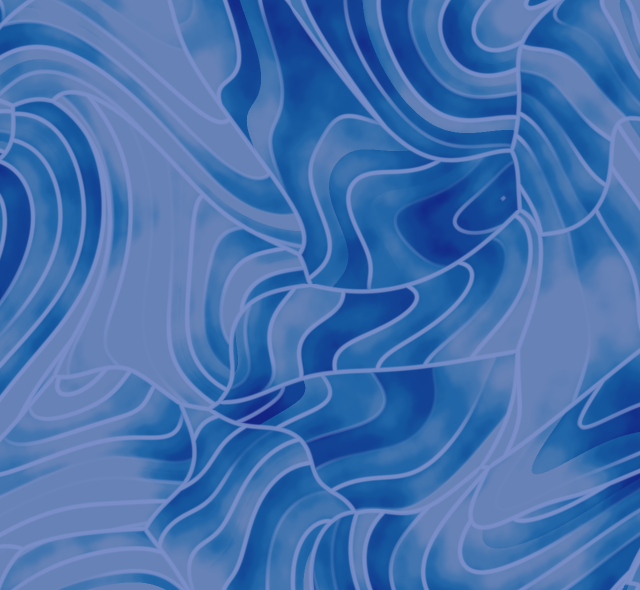
Give the GLSL for this pattern, as a Shadertoy shader.

```glsl
// Watercolour waves: flowing blue bands split by pale, tapering outlines.
// Layered sines bend the plane, cellular noise cuts it into locks, and each
// lock is filled with arcs whose bands take their own depth of blue.

const float CELLS = 3.1;          // locks per canvas height
const float STRANDS = 4.8;        // fewest arcs per lock width
const float STRAND_SPREAD = 2.4;  // extra arcs in the densest locks
const float LINE_WIDTH = 0.0031;  // half width, in canvas heights
const float SOFTNESS = 0.0024;    // outline blur, in canvas heights
const float WASH_SCALE = 8.0;     // frequency of the broad pigment wash
const float TONE_SHIFT = -0.15;   // negative is darker
const vec3 LINE_COLOR = vec3(0.48, 0.56, 0.79);
const vec3 BLUES[6] = vec3[6](
    vec3(0.07, 0.14, 0.52), vec3(0.07, 0.26, 0.58), vec3(0.08, 0.34, 0.62),
    vec3(0.13, 0.40, 0.66), vec3(0.26, 0.46, 0.69), vec3(0.40, 0.51, 0.715));
const float STOPS[6] = float[6](0.005, 0.04, 0.13, 0.28, 0.52, 0.82);

float hash1(vec2 p) {
    return fract(sin(dot(p, vec2(127.1, 311.7))) * 43758.55);
}

vec2 hash2(vec2 p) {
    return vec2(hash1(p), hash1(p + 57.3));
}

// Each step shears by less than one, so the plane never folds over.
vec2 warp(vec2 p) {
    float freq = 5.5, amount = 0.62;
    for (int i = 0; i < 4; i++) {
        p += amount / freq * sin(freq * p.yx + vec2(1.3, 4.1) * float(i + 1));
        p = mat2(0.8, 0.6, -0.6, 0.8) * p;
        freq *= 1.6;
        amount *= 0.83;
    }
    return p * CELLS;
}

// Layered sines, roughly normal with unit deviation.
float wash(vec2 q) {
    float sum = 0.0, amount = 1.1;
    for (int i = 0; i < 5; i++) {
        sum += amount * sin(q.x + 1.4 * sin(q.y * 0.8 + float(i)));
        q = mat2(1.1, 1.3, -1.3, 1.1) * q + 2.7;
        amount *= 0.62;
    }
    return sum;
}

// Finds the cell id, its centre, and the distance and normal of its border.
void findCell(vec2 w, out vec2 id, out vec2 centre, out float edge, out vec2 normal) {
    vec2 base = floor(w);
    float nearest = 1e3;
    for (int j = -1; j <= 1; j++)
    for (int i = -1; i <= 1; i++) {
        vec2 cell = base + vec2(i, j);
        vec2 point = cell + hash2(cell);
        float d = distance(w, point);
        if (d < nearest) { nearest = d; id = cell; centre = point; }
    }
    edge = 1e3;
    normal = vec2(1.0, 0.0);
    for (int j = -2; j <= 2; j++)
    for (int i = -2; i <= 2; i++) {
        if (i == 0 && j == 0) continue;
        vec2 cell = id + vec2(i, j);
        vec2 point = cell + hash2(cell);
        vec2 dir = normalize(point - centre);
        float d = dot(0.5 * (point + centre) - w, dir);
        if (d < edge) { edge = d; normal = dir; }
    }
}

vec3 blueRamp(float t) {
    vec3 color = BLUES[0];
    for (int i = 1; i < 6; i++)
        color = mix(color, BLUES[i], smoothstep(STOPS[i - 1], STOPS[i], t));
    return color;
}

float outline(float d, float width, float soft) {
    return 1.0 - smoothstep(width - 0.5 * soft, width + soft, d);
}

vec3 paint(vec2 p) {
    float soft = max(SOFTNESS, 1.0 / iResolution.y);

    // Bent coordinates, with their stretch kept for even line widths.
    const float STEP = 0.001;
    vec2 w = warp(p);
    mat2 stretch = mat2(warp(p + vec2(STEP, 0.0)) - w,
                        warp(p + vec2(0.0, STEP)) - w) / STEP;
    vec2 id, centre, normal;
    float edge;
    findCell(w, id, centre, edge, normal);
    edge /= length(normal * stretch);

    // Arcs around a pivot beside the centre of the lock.
    float angle = 6.2832 * hash1(id + 3.7);
    vec2 arm = w - centre - 0.75 * vec2(cos(angle), sin(angle));
    float density = STRANDS + STRAND_SPREAD * hash1(id + 8.2);
    float arc = length(arm) * density;
    float slope = density * length(normalize(arm + 1e-4) * stretch);
    float k = floor(arc + 0.5);
    float d = (arc - k) / slope;

    // Pigment depth: broad wash, lock, band, and pooling inside the band.
    float band = mix(hash1(id + k * 1.7 - 1.7), hash1(id + k * 1.7),
                     smoothstep(-soft, soft, d));
    float pool = sin(6.2832 * arc) * 0.22;
    float depth = 0.72 * wash(p * WASH_SCALE) + 2.0 * (band - 0.5)
                + 1.1 * (hash1(id + 5.5) - 0.5) + pool
                + 0.1 * wash(p * WASH_SCALE * 5.0) + TONE_SHIFT;
    vec3 color = blueRamp(1.0 / (1.0 + exp(-1.7 * depth)));

    // Brush lines fade in and out along the arcs; borders stay firmer.
    float fade = smoothstep(-1.5, 0.3, wash(w * 1.6 + k * 2.3 + id));
    float width = min(LINE_WIDTH, 0.16 / slope) * (0.55 + 0.45 * fade);
    float strand = outline(abs(d), width, soft) * mix(0.15, 0.95, fade);
    float border = outline(edge, LINE_WIDTH, soft) * 0.9;
    return mix(color, LINE_COLOR, max(strand, border));
}

void mainImage(out vec4 fragColor, in vec2 fragCoord) {
    vec3 color = vec3(0.0);
    for (int j = 0; j < 2; j++)
    for (int i = 0; i < 2; i++)
        color += paint((fragCoord + 0.5 * vec2(i, j) - 0.25) / iResolution.y);
    fragColor = vec4(color * 0.25, 1.0);
}
```
